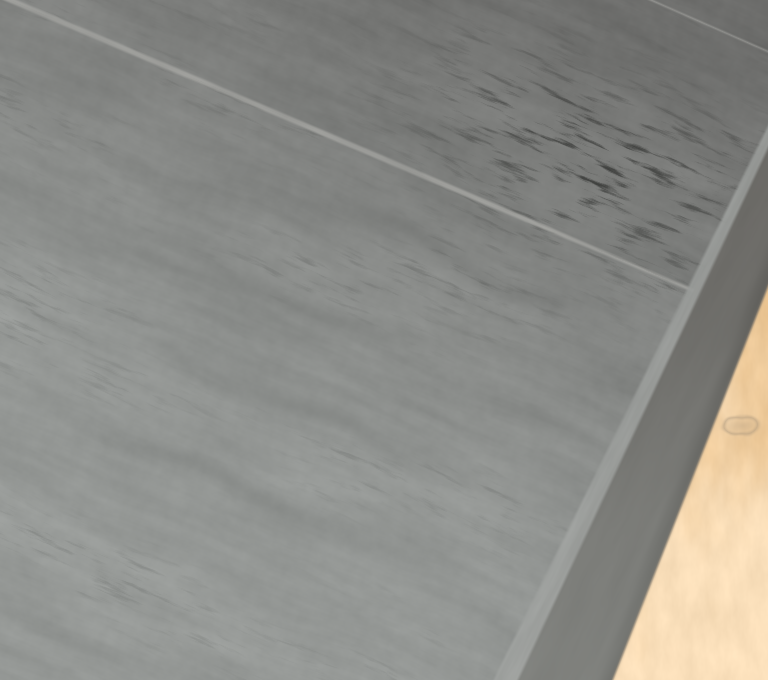
Reproduce this texture procedurally as a WebGL 1 fragment shader.

```glsl
precision highp float;
// Grey stone-look floor tiles with two pale slanted joints, ending at a light
// trim, a shaded riser and a strip of warm wood. Signed line distances lay out
// the parts; stretched gradient noise draws the streaks, grain and wear.
uniform vec2 u_resolution;

const float ASPECT = 1.128;
const vec3 TILE_LIGHT = vec3(0.585, 0.597, 0.587);
const vec3 TILE_DARK = vec3(0.415, 0.415, 0.408);
const vec3 JOINT = vec3(0.67, 0.67, 0.655);
const vec3 TRIM = vec3(0.63, 0.64, 0.63);
const vec3 RISER_TOP = vec3(0.42, 0.415, 0.40);
const vec3 RISER_LOW = vec3(0.50, 0.505, 0.49);
const vec3 WOOD_PALE = vec3(0.98, 0.875, 0.73);
const vec3 WOOD_DEEP = vec3(0.92, 0.77, 0.57);
const vec3 WOOD_SHADE = vec3(0.63, 0.56, 0.47);

vec2 gradientAt(vec2 cell) {
  float a = 6.2832 * fract(sin(dot(cell, vec2(127.1, 311.7))) * 4375.85);
  return vec2(cos(a), sin(a));
}

// Gradient noise, roughly -0.7 to 0.7
float noise(vec2 p) {
  vec2 i = floor(p), f = fract(p);
  vec2 w = f * f * f * (f * (f * 6.0 - 15.0) + 10.0);
  vec2 e = vec2(0.0, 1.0);
  float low = mix(dot(gradientAt(i), f),
                  dot(gradientAt(i + e.yx), f - e.yx), w.x);
  float high = mix(dot(gradientAt(i + e), f - e),
                   dot(gradientAt(i + 1.0), f - 1.0), w.x);
  return mix(low, high, w.y);
}

float fbm(vec2 p) {
  float sum = 0.0, amp = 0.6;
  for (int i = 0; i < 4; i++) {
    sum += amp * noise(p);
    p = p * 2.03 + 17.3;
    amp *= 0.52;
  }
  return sum;
}

// Signed distance to the line a-b, positive on its right
float sideOf(vec2 p, vec2 a, vec2 b) {
  vec2 d = normalize(b - a);
  return dot(p - a, vec2(d.y, -d.x));
}

float band(float d, float halfWidth, float soft) {
  return 1.0 - smoothstep(halfWidth - soft, halfWidth + soft, abs(d));
}

// s.x runs along the joints, s.y across them
vec3 tileColor(vec2 s, float seed) {
  vec3 col = mix(TILE_LIGHT, TILE_DARK, smoothstep(0.3, 1.55, s.y));
  s.y += 0.012 * noise(s * 5.0 + seed);
  float cloud = fbm(s * vec2(2.5, 7.0) + seed);
  float streak = fbm(s * vec2(5.0, 34.0) + seed * 2.0);
  float scratch = fbm(s * vec2(14.0, 95.0) + seed * 3.0);
  float grain = fbm(s * 48.0 + seed);
  float shade = 0.055 * cloud + 0.05 * streak + 0.022 * grain;

  // Broad dark veins in the large tile
  for (int i = 0; i < 4; i++) {
    float n = float(i);
    vec2 q = s - vec2(0.23 + 0.13 * cos(n * 2.6), 0.83 - 0.145 * n);
    q.y += 0.03 * noise(vec2(q.x * 6.0, n * 7.3));
    float vein = exp(-dot(q * vec2(4.5, 70.0), q * vec2(4.5, 70.0)));
    shade -= 0.045 * vein * (0.8 + 0.9 * streak);
  }

  // Scratches gather in patches, densest in the upper tile
  vec2 c = (s - vec2(0.52, 1.03)) * vec2(4.0, 8.0);
  float patchy = 0.35 * smoothstep(-0.1, 0.4, cloud) + exp(-dot(c, c));
  shade -= 0.2 * patchy * smoothstep(0.02, 0.45, scratch);
  return col + shade;
}

vec3 woodColor(vec2 p) {
  float tone = fbm(p * vec2(9.0, 4.0) + 5.0);
  float deep = smoothstep(0.1, 0.62, p.y + 0.45 * tone);
  vec3 col = mix(WOOD_PALE, WOOD_DEEP, deep);
  col += 0.06 * fbm(p * vec2(38.0, 16.0));
  vec2 k = (p - vec2(1.09, 0.374)) * vec2(1.0, 1.8);
  float r = length(k) + 0.008 * noise(p * 50.0);
  float knot = 0.5 * band(r - 0.024, 0.002, 0.006) + 0.3 * exp(-r * r * 2500.0);
  return mix(col, WOOD_SHADE, knot);
}

void main() {
  vec2 p = gl_FragCoord.xy / u_resolution * vec2(ASPECT, 1.0);
  float soft = max(0.0025, 0.8 / u_resolution.y);
  vec2 along = vec2(0.92, -0.392);
  vec2 s = vec2(dot(p, along), dot(p, vec2(-along.y, along.x)));

  // Joints: spacing shrinks with distance, each tile gets its own seed
  float seed = 3.0, joint = 0.0;
  for (int i = 0; i < 2; i++) {
    float n = float(i);
    vec2 a = vec2(0.015 + 0.941 * n, 1.0);
    float d = sideOf(p, a, a + vec2(1.0, -0.426 - 0.014 * n));
    seed += 11.0 * step(d, 0.0);
    float wear = 0.8 + 0.3 * noise(s * vec2(14.0, 3.0));
    float width = 0.0038 - 0.0014 * n - 0.0014 * smoothstep(0.6, 1.0, p.x);
    joint = max(joint, wear * band(d, width, soft));
  }
  vec3 col = mix(tileColor(s, seed), JOINT, joint * 0.85);

  // Riser beside the tiles, then the wood below it
  float trimSide = sideOf(p, vec2(0.743, 0.0), vec2(1.129, 0.801));
  float woodSide = sideOf(p, vec2(0.9, 0.0), vec2(1.129, 0.581));
  vec3 riser = mix(RISER_LOW, RISER_TOP, smoothstep(0.0, 0.75, p.y));
  riser += 0.03 * fbm(vec2(trimSide * 30.0, p.y * 5.0));
  riser -= 0.05 * smoothstep(-0.03, 0.0, woodSide);
  col = mix(col, riser, smoothstep(-soft, soft, trimSide));
  col = mix(col, woodColor(p), smoothstep(-soft, soft, woodSide));
  col = mix(col, WOOD_SHADE, 0.5 * band(woodSide, 0.001, 0.004));

  // Pale trim, narrowing with distance
  float trimWidth = mix(0.016, 0.007, p.y / 0.8);
  vec3 trim = TRIM - 0.04 * p.y + 0.05 * fbm(vec2(trimSide * 60.0, p.y * 9.0));
  col = mix(col, trim, 0.9 * band(trimSide, trimWidth, soft * 1.3));
  gl_FragColor = vec4(clamp(col, 0.0, 1.0), 1.0);
}
```
